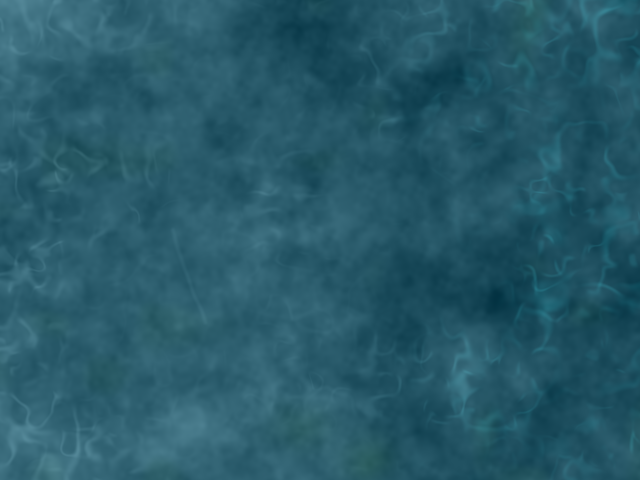
A WebGL 2 fragment shader for this texture:

```glsl
#version 300 es
precision highp float;

uniform vec2 u_resolution;
out vec4 fragColor;

float hash(ivec2 cell, uint seed) {
    uvec2 q = uvec2(cell) * uvec2(1597u, 3571u) + seed * 7919u;
    uint h = (q.x ^ (q.y << 7)) * 747796405u + q.y * 2891u;
    h = ((h >> 15) ^ h) * 277803737u;
    h = ((h >> 13) ^ h) * 668265u;
    h = (h >> 16) ^ h;
    return float(h & 65535u) / 65535.0;
}

float noise(vec2 p, uint seed) {
    ivec2 i = ivec2(floor(p));
    vec2 f = fract(p);
    f = f * f * (3.0 - 2.0 * f);
    float low = mix(hash(i, seed), hash(i + ivec2(1, 0), seed), f.x);
    float high = mix(hash(i + ivec2(0, 1), seed), hash(i + ivec2(1, 1), seed), f.x);
    return mix(low, high, f.y);
}

// Rotated octaves, centred on zero
float fbm(vec2 p, int octaves, float gain, uint seed) {
    const mat2 turn = mat2(1.6, 1.2, -1.2, 1.6);
    float sum = 0.0, amp = 1.0, total = 0.0;
    for (int i = 0; i < octaves; i++) {
        sum += amp * (noise(p, seed + uint(i)) - 0.5);
        total += amp;
        amp *= gain;
        p = turn * p + 3.7;
    }
    return sum / total;
}

// Short soft threads along the zero line of a warped field
float threads(vec2 p, float scale, float width, uint seed) {
    vec2 warp = vec2(fbm(p * 16.0, 2, 0.5, seed + 20u), fbm(p * 16.0, 2, 0.5, seed + 30u));
    float field = noise((p + 0.05 * warp) * scale, seed) - 0.5;
    float breaks = smoothstep(0.4, 0.8, noise(p * scale * 1.2, seed + 40u));
    return (1.0 - smoothstep(0.0, width, abs(field))) * breaks;
}

float segment(vec2 p, vec2 a, vec2 b) {
    vec2 ab = b - a;
    return length(p - a - ab * clamp(dot(p - a, ab) / dot(ab, ab), 0.0, 1.0));
}

float glow(vec2 p, vec2 centre, vec2 radius) {
    vec2 d = (p - centre) / radius;
    return exp(-dot(d, d));
}

void main() {
    vec2 p = gl_FragCoord.xy / u_resolution.y;
    float across = gl_FragCoord.x / u_resolution.x;
    vec2 drift = 0.06 * vec2(fbm(p * 7.0, 3, 0.6, 70u), fbm(p * 7.0, 3, 0.6, 80u));
    vec2 q = p + drift;

    // Broad light falling from left to right
    float tone = 0.085 * (0.5 - across);
    tone += 0.040 * glow(q, vec2(0.62, 0.32), vec2(0.24, 0.32));
    tone += 0.035 * glow(q, vec2(0.20, 0.05), vec2(0.40, 0.16));
    tone += 0.040 * glow(q, vec2(0.05, 0.98), vec2(0.22, 0.16));
    tone -= 0.035 * glow(q, vec2(1.02, 0.40), vec2(0.28, 0.22));
    tone -= 0.030 * glow(q, vec2(0.72, 1.00), vec2(0.28, 0.14));

    // Mottled clouds, blotches and fine grain
    tone += 0.25 * fbm(q * 5.0, 4, 0.68, 1u);
    tone += 0.115 * fbm(p * 20.0, 3, 0.8, 11u);

    // Pale smudge and faint scratch
    float smudge = length((p + drift - vec2(0.385, 0.12)) * vec2(0.9, 1.0));
    tone += 0.06 * (1.0 - smoothstep(0.025, 0.06, smudge));
    float scratch = segment(p + 0.3 * drift, vec2(0.36, 0.52), vec2(0.425, 0.33));
    tone += 0.035 * (1.0 - smoothstep(0.0, 0.008, scratch));

    vec3 colour = vec3(0.149, 0.342, 0.405) + tone * vec3(0.92, 0.97, 0.98);

    // Sparse green stains
    float stain = 0.35 * smoothstep(0.72, 0.95, noise(q * 9.0, 90u));
    stain += 0.9 * glow(q, vec2(0.77, 0.04), vec2(0.05, 0.045));
    stain += 0.6 * glow(q, vec2(0.62, 0.10), vec2(0.06, 0.04));
    stain += 0.5 * glow(q, vec2(1.09, 0.95), vec2(0.03, 0.10));
    colour += stain * vec3(-0.005, 0.0, -0.06);

    // Wispy threads gathered toward the sides, cyan on the right
    float side = abs(across - 0.5) * 2.0;
    float patches = smoothstep(0.40, 0.85, noise(p * 5.0, 50u) * 0.75 + 0.42 * side);
    float wisps = 0.7 * threads(p, 13.0, 0.11, 100u) + 0.8 * threads(p, 21.0, 0.15, 200u)
                + 0.6 * threads(p, 29.0, 0.18, 300u);
    vec3 tint = mix(vec3(0.085, 0.09, 0.09), vec3(0.035, 0.11, 0.11), smoothstep(0.5, 0.85, across));
    colour += tint * wisps * (0.15 + 0.85 * patches);

    fragColor = vec4(clamp(colour, 0.0, 1.0), 1.0);
}
```
